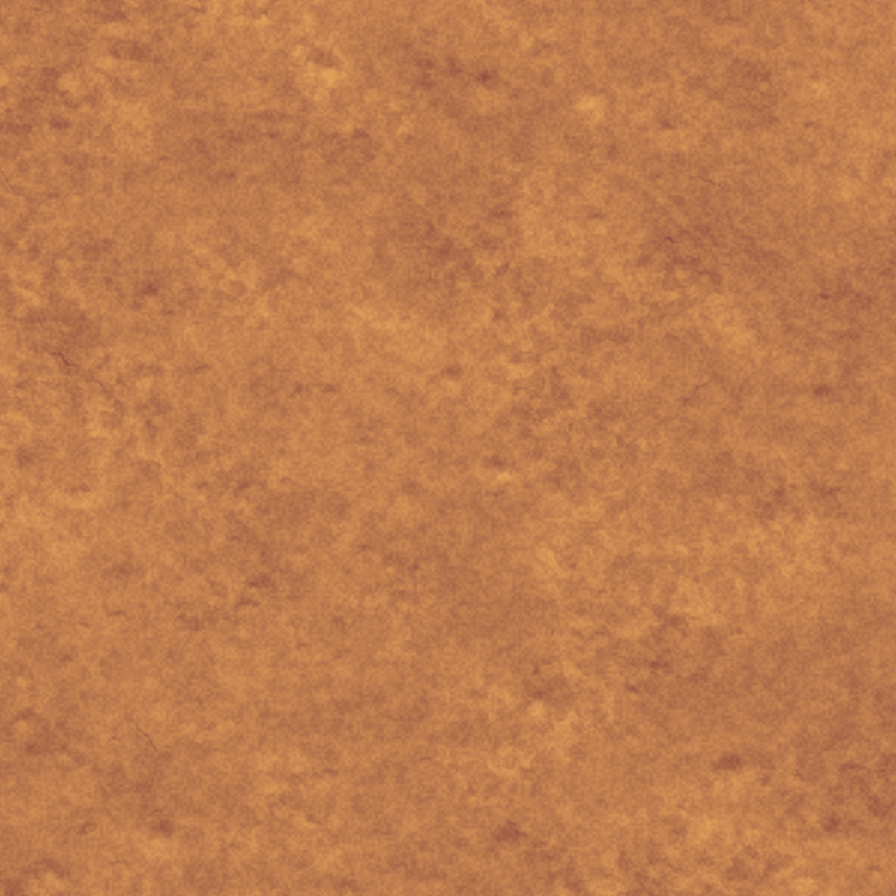
This texture is drawn by a WebGL 1 fragment shader. Its source:

```glsl
precision highp float;
// Weathered ochre ground: soft clouds, mottled patches, small pits and short cracks.

uniform vec2 u_resolution;

const vec3 CLAY = vec3(0.747, 0.489, 0.309);
const vec3 TONE_STEP = vec3(0.036, 0.037, 0.011);

float hash(vec2 cell) {
  vec3 q = fract(vec3(cell.xyx) * vec3(0.1031, 0.1030, 0.0973));
  q += dot(q, q.yzx + 33.33);
  return fract((q.x + q.y) * q.z);
}

vec2 hash2(vec2 cell) {
  return vec2(hash(cell + 17.3), hash(cell + 71.9));
}

float noise(vec2 p) {
  vec2 cell = floor(p);
  vec2 f = fract(p);
  f = f * f * (3.0 - 2.0 * f);
  float low = mix(hash(cell), hash(cell + vec2(1.0, 0.0)), f.x);
  float high = mix(hash(cell + vec2(0.0, 1.0)), hash(cell + 1.0), f.x);
  return mix(low, high, f.y);
}

float fbm(vec2 p) {
  float sum = 0.0;
  float gain = 0.5;
  for (int i = 0; i < 5; i++) {
    sum += gain * noise(p);
    p = mat2(1.6, 1.2, -1.2, 1.6) * p + 13.7;
    gain *= 0.5;
  }
  return sum / 0.96875;
}

// Crisp ragged flecks gathered into loose patches.
float flecks(vec2 p, float patchScale, float fleckScale, vec2 seed) {
  float region = smoothstep(0.42, 0.72, fbm(p * patchScale + seed));
  float detail = smoothstep(0.44, 0.62, fbm(p * fleckScale + seed.yx));
  return region * (0.1 + 0.9 * detail);
}

// Scattered hollows: a dark upper rim over a paler lower lip.
float pits(vec2 p, float scale, float chance, float radius, float lipStrength) {
  vec2 home = floor(p * scale);
  float tone = 0.0;
  for (int y = -1; y <= 1; y++) {
    for (int x = -1; x <= 1; x++) {
      vec2 cell = home + vec2(float(x), float(y));
      float present = step(hash(cell + scale), chance);
      float size = radius * mix(0.6, 1.3, hash(cell + 5.1));
      vec2 d = (p - (cell + hash2(cell + scale)) / scale) / size;
      vec2 rim = (d + vec2(0.0, 0.25 * d.x * d.x)) * vec2(0.75, 1.6);
      vec2 lip = (d + vec2(0.1, 1.5)) * vec2(0.6, 0.85);
      float shade = lipStrength * exp(-dot(lip, lip)) - 2.4 * exp(-dot(rim, rim));
      tone += present * shade;
    }
  }
  return tone;
}

// Sparse short fissures, each bent by noise and tapered at both ends.
float cracks(vec2 p, float scale, float chance) {
  vec2 home = floor(p * scale);
  float mask = 0.0;
  for (int y = -1; y <= 1; y++) {
    for (int x = -1; x <= 1; x++) {
      vec2 cell = home + vec2(float(x), float(y));
      float present = step(hash(cell + 41.0), chance);
      float angle = mix(-1.2, 1.0, hash(cell + 23.0));
      vec2 d = p - (cell + hash2(cell)) / scale;
      vec2 q = vec2(cos(angle) * d.x + sin(angle) * d.y,
                    cos(angle) * d.y - sin(angle) * d.x);
      q.y += 0.022 * (fbm(vec2(q.x * 45.0, hash(cell) * 90.0)) - 0.5);
      float taper = 1.0 - smoothstep(0.008, 0.036, abs(q.x));
      float line = 1.0 - smoothstep(0.0004, 0.0026, abs(q.y));
      mask = max(mask, present * taper * line);
    }
  }
  return mask;
}

void main() {
  vec2 p = gl_FragCoord.xy / min(u_resolution.x, u_resolution.y);
  vec2 bend = vec2(fbm(p * 90.0), fbm(p * 90.0 + 40.0)) - 0.5;
  vec2 ragged = p + 0.014 * bend;
  vec2 drift = vec2(p.x * 0.85 + p.y * 0.2, p.y * 1.15 + p.x * 0.1);

  // Broad clouds down to fine grain, in steps of tone.
  float tone = 2.3 * (fbm(drift * 6.0 + 3.0) - 0.5);
  tone += 2.0 * (fbm(drift * 22.0 + 8.0) - 0.5);
  tone += 3.4 * (fbm(p * 85.0 + 21.0) - 0.5);
  tone += 2.0 * (noise(p * 300.0) - 0.5);

  // Yellow dust and brown wear.
  tone += 1.7 * flecks(p, 9.0, 75.0, vec2(31.0, 57.0));
  tone -= 1.6 * flecks(drift, 10.0, 65.0, vec2(83.0, 11.0));

  // Relief marks.
  tone += pits(ragged, 8.0, 0.40, 0.012, 1.3);
  tone += 0.9 * pits(ragged, 17.0, 0.35, 0.006, 0.6);
  tone -= 1.7 * cracks(p, 5.0, 0.28);

  gl_FragColor = vec4(CLAY + TONE_STEP * clamp(tone, -4.5, 3.6), 1.0);
}
```
